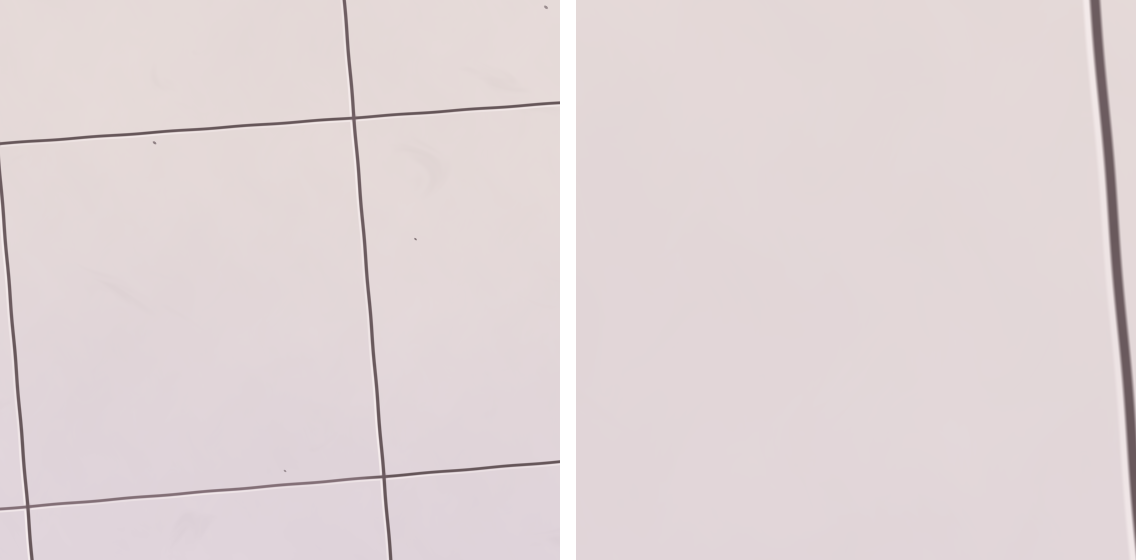
Left: the whole. Right: its middle third, enlarged.
Give the GLSL for this texture, as a WebGL 2 fragment shader.

```glsl
#version 300 es
precision highp float;
// Large pale pink floor tiles, slightly tilted, with thin dark joints and a few specks.

#define TILE_SIZE vec2(0.6406, 0.6524)   // spacing of the joints
#define GRID_ORIGIN vec2(0.0573, 0.0911) // lower left crossing, before the tilt
#define TILT vec2(0.0833, 0.0846)        // lean of upright and level joints
#define TAPER 0.0117                     // loss of tile height toward the right
#define JOINT_HALF vec2(0.0029, 0.0025)  // half widths: upright, level
#define SOFTNESS 0.0014
#define SPECKS 4

uniform vec2 u_resolution;
out vec4 fragColor;

const vec3 WARM_TILE = vec3(0.898, 0.853, 0.847);
const vec3 COOL_TILE = vec3(0.876, 0.829, 0.857);
const vec3 JOINT = vec3(0.36, 0.30, 0.31);
const vec3 FADED_JOINT = vec3(0.50, 0.42, 0.45);
const vec3 BEVEL = vec3(0.965, 0.930, 0.930);
const vec3 SPECK = vec3(0.42, 0.36, 0.38);

float hash(vec2 p) {
    return fract(sin(dot(p, vec2(127.1, 311.7))) * 43758.5);
}

// Layered, rotated and warped sines, roughly -1 to 1
float cloud(vec2 p) {
    float sum = 0.0, weight = 0.5;
    for (int i = 0; i < 5; i++) {
        p += 0.6 * sin(p.yx * 1.3 + float(i));
        sum += weight * sin(p.x) * cos(p.y);
        p = mat2(1.5, 1.1, -1.1, 1.5) * p;
        weight *= 0.6;
    }
    return sum;
}

// Coverage of a band around distance zero, with smooth edges
float band(float d, float halfWidth, float soft) {
    return 1.0 - smoothstep(halfWidth - soft, halfWidth + soft, abs(d));
}

void main() {
    vec2 uv = gl_FragCoord.xy / u_resolution;
    float soft = max(SOFTNESS, 0.75 / min(u_resolution.x, u_resolution.y));

    // Tilted grid: whole numbers lie on the joints
    vec2 size = TILE_SIZE - vec2(0.0, TAPER * uv.x);
    vec2 grid = (uv - GRID_ORIGIN + TILT * vec2(uv.y, -uv.x)) / size;
    vec2 nearest = round(grid);
    vec2 toJoint = (grid - nearest) * size * inversesqrt(1.0 + TILT * TILT);
    toJoint += 0.0004 * sin(uv.yx * 47.0 + nearest * 3.0);

    // Tile face: light falloff, tone per tile, soft stains and fine mottle
    vec3 color = mix(COOL_TILE, WARM_TILE, smoothstep(0.0, 0.85, uv.y + 0.1 * uv.x));
    color += 0.006 * (hash(floor(grid)) - 0.5);
    color += 0.006 * cloud(uv * 7.0) * vec3(1.0, 1.05, 0.85);
    color += 0.003 * cloud(uv * vec2(45.0, 30.0) + 4.0);
    float stain = smoothstep(0.5, 0.95, cloud(uv * vec2(9.0, 16.0) + 2.0));
    color -= 0.018 * stain;

    // Small dark specks, each with its own size and strength
    for (int i = 0; i < SPECKS; i++) {
        float n = float(i);
        vec2 center = fract(vec2(0.975, 0.987) + n * vec2(0.767, 0.586));
        vec2 offset = uv - center;
        offset.x += 0.5 * offset.y;
        float radius = mix(0.0018, 0.0032, hash(vec2(n, 5.0)));
        float spot = 1.0 - smoothstep(radius - soft, radius + soft, length(offset));
        color = mix(color, SPECK, spot * mix(0.6, 0.95, hash(vec2(n, 9.0))));
    }

    // Bright bevel on the left of upright joints and below level ones
    float glint = 0.75 + 0.2 * sin(uv.x * 17.0 + uv.y * 13.0);
    float bevel = max(band(toJoint.x + 0.0052, 0.0018, soft),
                      0.8 * band(toJoint.y + 0.0048, 0.0014, soft));
    color = mix(color, BEVEL, bevel * glint);

    // Joints: the lower level one is worn paler left of the second upright
    float worn = (1.0 - step(0.5, nearest.y)) * (1.0 - smoothstep(0.9, 1.02, grid.x));
    float wear = 0.10 + 0.10 * cloud(uv * 40.0);
    vec3 levelColor = mix(JOINT, FADED_JOINT, clamp(worn * 0.85 + wear, 0.0, 1.0));
    vec3 uprightColor = mix(JOINT, FADED_JOINT, clamp(wear + 0.25 * uv.y, 0.0, 1.0));
    color = mix(color, levelColor, 0.95 * band(toJoint.y, JOINT_HALF.y, soft));
    color = mix(color, uprightColor, 0.95 * band(toJoint.x, JOINT_HALF.x, soft));

    // Grime gathered where joints cross
    color = mix(color, FADED_JOINT, 0.35 * (1.0 - smoothstep(0.002, 0.009, length(toJoint))));

    fragColor = vec4(color, 1.0);
}
```
